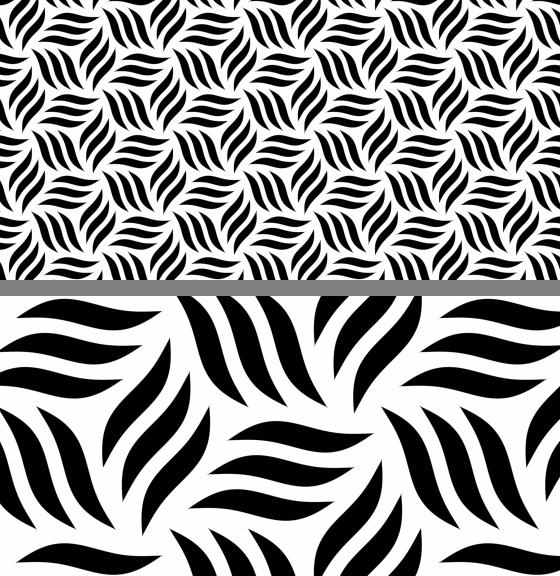
Top: the whole. Bottom: its middle third, enlarged.
This pattern is drawn by a Shadertoy shader. Its source:

```glsl
// Woven triads of black S-shaped leaves on white, three leaves to a bundle.
// One bundle repeats on a hexagonal lattice; turning the plane by thirds about
// a threefold centre gives the other two directions. Lattice spacing is 1.

const float PI = 3.14159265;
const float SPACING = 0.291;                  // lattice spacing / canvas height
const vec2 CENTRE = vec2(0.0146, 0.0852);     // threefold centre / canvas height
const vec2 CELL = vec2(1.7320508, 1.0);       // rectangle holding two lattice points

const float LEAF_HALF_LENGTH = 0.298;
const float LEAF_HALF_WIDTH = 0.050;
const float LEAF_BEND = 0.0286;
const float LEAF_TILT = 0.047;
const float LEAF_STEP = 0.161;                // from leaf to leaf in a bundle
const float BUNDLE_RADIUS = 0.292;            // bundle middle from the centre
const float BUNDLE_ANGLE = 1.825;

const vec3 PAPER = vec3(0.995);
const vec3 INK = vec3(0.005);

vec2 direction(float angle) {
    return vec2(cos(angle), sin(angle));
}

vec2 rotate(vec2 p, float angle) {
    vec2 d = direction(angle);
    return vec2(d.x * p.x - d.y * p.y, d.y * p.x + d.x * p.y);
}

// Fold the plane into one cell centred on the origin
vec2 fold(vec2 p, vec2 size) {
    return p - size * floor(p / size + 0.5);
}

// Approximate distance to a pointed leaf on a sine-shaped spine
float leaf(vec2 p, float halfLength, float halfWidth, float bend) {
    float t = p.x / halfLength;
    float side = p.y + bend * sin(PI * t);
    float edge = abs(side) - halfWidth * (1.0 - t * t);
    float slope = (sign(side) * bend * PI * cos(PI * t) + 2.0 * halfWidth * t) / halfLength;
    return edge / length(vec2(1.0, slope));
}

// Three leaves staggered along a 60 degree line
float bundle(vec2 p) {
    float d = 1e3;
    for (int i = -1; i <= 1; i++) {
        vec2 q = p - float(i) * LEAF_STEP * direction(PI / 3.0);
        q = rotate(q, -LEAF_TILT);
        d = min(d, leaf(q, LEAF_HALF_LENGTH, LEAF_HALF_WIDTH, LEAF_BEND));
    }
    return d;
}

// Both interleaved rectangular grids make up the hexagonal lattice
float bundleLattice(vec2 p) {
    return min(bundle(fold(p, CELL)), bundle(fold(p - 0.5 * CELL, CELL)));
}

float weave(vec2 p) {
    vec2 offset = BUNDLE_RADIUS * direction(BUNDLE_ANGLE);
    float d = 1e3;
    for (int k = 0; k < 3; k++) {
        vec2 turned = rotate(p, float(k) * 2.0 * PI / 3.0);
        d = min(d, bundleLattice(turned - offset));
    }
    return d;
}

void mainImage(out vec4 fragColor, in vec2 fragCoord) {
    vec2 p = (fragCoord / iResolution.y - CENTRE) / SPACING;
    float pixel = 1.0 / (iResolution.y * SPACING);
    float ink = 1.0 - smoothstep(-0.75 * pixel, 0.75 * pixel, weave(p));
    fragColor = vec4(mix(PAPER, INK, ink), 1.0);
}
```
